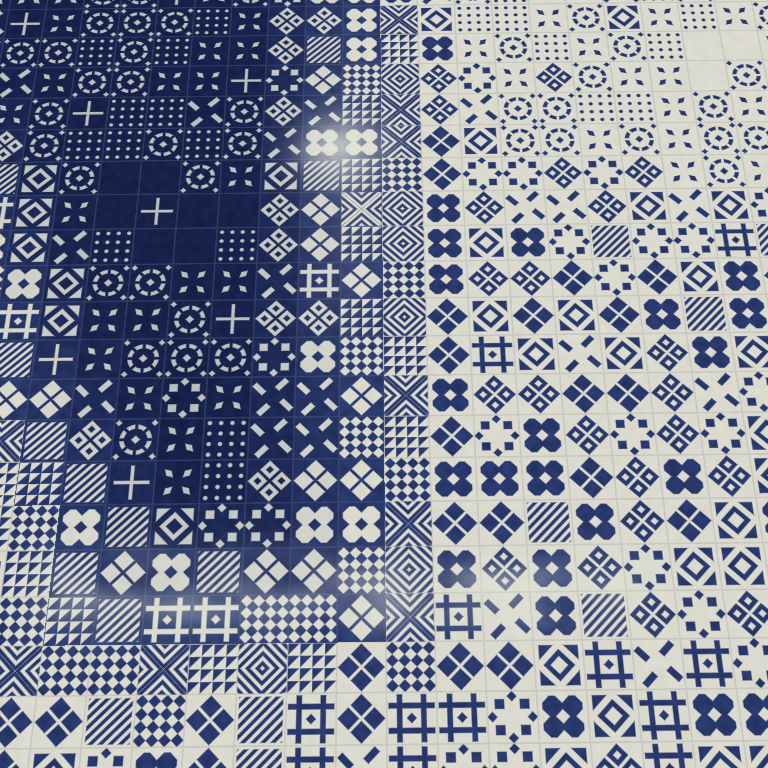
Write a three.js fragment shader that draws this pattern.

```glsl
// A receding floor of blue and white geometric tiles that fades from navy to cream, with window glare.
varying vec2 vUv;

float hash(vec2 p) {
  return fract(sin(dot(p, vec2(127.1, 311.7))) * 4375.85);
}

vec2 gradientAt(vec2 p) {
  float angle = 6.2832 * hash(p);
  return vec2(cos(angle), sin(angle));
}

float gradientNoise(vec2 p) {
  vec2 i = floor(p), f = fract(p), w = f * f * (3.0 - 2.0 * f);
  vec2 e = vec2(1.0, 0.0);
  float low = mix(dot(gradientAt(i), f), dot(gradientAt(i + e), f - e), w.x);
  float high = mix(dot(gradientAt(i + e.yx), f - e.yx), dot(gradientAt(i + 1.0), f - 1.0), w.x);
  return mix(low, high, w.y);
}

float box(vec2 p, vec2 halfSize) {
  vec2 d = abs(p) - halfSize;
  return max(d.x, d.y);
}

float diamond(vec2 p, float radius) {
  return (abs(p.x) + abs(p.y) - radius) * 0.71;
}

float stripes(float x) {
  return (abs(fract(x * 2.5) - 0.5) - 0.25) * 0.28;
}

float blob(vec2 p, vec2 center, vec2 size) {
  vec2 d = (p - center) / size;
  return exp(-dot(d, d));
}

// Tile motifs: sparseness picks the family, pick chooses within it; p runs from -1 to 1
float motif(float sparseness, float pick, vec2 p) {
  vec2 a = abs(p);
  vec2 fold = a.x > a.y ? a : a.yx;
  vec2 diagonal = vec2(a.x + a.y, a.x - a.y) * 0.71;
  vec2 cell = (fract(p * 2.0) - 0.5) * 0.5;
  if (sparseness < 1.0) { // dense: chevrons, nested diamonds, triangles, checks
    if (pick < 0.32) return stripes(abs(a.x - a.y) + 0.1);
    if (pick < 0.42) return stripes(a.x + a.y);
    if (pick < 0.72) return max((cell.x + cell.y) * 0.71, box(cell, vec2(0.23)));
    return diamond(cell, 0.25);
  }
  if (sparseness < 2.0) { // bold: four diamonds, scallops, lattice, weave
    if (pick < 0.36) return diamond(fold - vec2(0.52, 0.0), 0.43);
    if (pick < 0.66) {
      float petals = max(diamond(a - 0.4, 0.52), box(p, vec2(0.8)));
      return max(petals, -diamond(p, 0.2));
    }
    if (pick < 0.84) {
      float bars = min(abs(a.x - 0.48), abs(a.y - 0.48)) - 0.11;
      return min(max(bars, box(p, vec2(0.92))), diamond(p, 0.2));
    }
    return max(stripes(p.x * p.y > 0.0 ? a.x + a.y : a.x - a.y), box(p, vec2(0.88)));
  }
  if (sparseness < 3.0) { // open: outlines, pinwheel, framed diamond, squares
    if (pick < 0.3) return abs(diamond(fold - vec2(0.52, 0.0), 0.3)) - 0.09;
    if (pick < 0.52) {
      vec2 q = (p.x * p.y > 0.0 ? a : a.yx) - vec2(0.62, 0.4);
      return box(vec2(q.x + q.y, q.x - q.y) * 0.71, vec2(0.32, 0.14));
    }
    if (pick < 0.78) {
      float corner = max(0.72 - diagonal.x, box(p, vec2(0.8)));
      return min(corner, abs(diamond(p, 0.5)) - 0.1);
    }
    return min(box(a - 0.5, vec2(0.19)), diamond(fold - vec2(0.8, 0.0), 0.2));
  }
  if (sparseness < 4.0) { // sparse: broken ring, petals, specks
    if (pick < 0.35) {
      float ring = abs(length(p) - 0.62) - 0.1;
      float gap = 0.07 - min(min(a.x, a.y), abs(diagonal.y));
      return min(max(ring, gap), min(diamond(p, 0.2), diamond(a - 0.8, 0.15)));
    }
    if (pick < 0.68) return (abs(diagonal.x - 0.57) + 1.7 * abs(diagonal.y) - 0.27) * 0.55;
    return max(length(cell) - 0.1, 0.12 - length(p));
  }
  return 1.0; // plain glaze
}

void main() {
  // Perspective grid: tiles grow towards the lower edge
  float down = 1.0 - vUv.y + 0.011 * (vUv.x - 0.5);
  float size = 0.0482 + 0.0187 * down;
  vec2 grid = vec2((vUv.x - 0.495 - 0.009 * down) / size, 70.03 - 3.385 / size);
  vec2 id = floor(grid);
  vec2 p = fract(grid) * 2.0 - 1.0;
  float soft = 0.0024 / size;

  // Tone: inside is positive in the navy field, negative in the cream field
  float inside = min(min(-id.x - 0.5, 16.5 - id.y), id.x + 9.5 - (id.y - 10.5) * 0.45);
  bool dark = inside > 0.0;
  float sparseness = 0.6 + 0.8 * inside;
  if (!dark) {
    sparseness = 0.45 + min(-0.6 * inside, 1.6);
    sparseness += 0.08 * max(7.0 - id.y, 0.0) * max(id.x, 0.0);
  }
  sparseness = min(sparseness, 3.4) + (hash(id + 7.3) - 0.5) * 0.9;
  sparseness += 1.4 * blob(id, vec2(-5.4, 6.3), vec2(1.5)) + 1.2 * blob(id, vec2(8.6, 1.4), vec2(1.2));

  // Motif, with a few plain crosses among the darkest tiles
  float shape = motif(sparseness, hash(id), p);
  if (dark && sparseness > 2.2 && mod(11.0 * (id.x + 10.0) + 2.0 * id.y, 14.0) < 0.5)
    shape = min(box(p, vec2(0.78, 0.08)), box(p, vec2(0.08, 0.78)));
  float fill = 1.0 - smoothstep(-soft, soft, shape);

  // Glazes
  float mottle = gradientNoise(grid * 5.0);
  float depth = smoothstep(0.0, 4.0, inside);
  vec3 blue = mix(vec3(0.16, 0.22, 0.42), vec3(0.09, 0.13, 0.29), depth) * (1.0 + 0.2 * mottle);
  vec3 cream = mix(vec3(0.86, 0.855, 0.81), vec3(0.73, 0.75, 0.74), depth) * (1.0 + 0.025 * mottle);
  vec3 color = mix(dark ? blue : cream, dark ? cream : blue, fill);

  // Grout
  float edge = 1.0 - max(abs(p.x), abs(p.y));
  float grout = 1.0 - smoothstep(0.01, 0.02 + soft, edge);
  color = mix(color, dark ? vec3(0.28, 0.33, 0.47) : vec3(0.70, 0.71, 0.70), 0.5 * grout);

  // Window glare: a hot patch, a soft column and a broken band near the bottom
  float ripple = gradientNoise(vUv * vec2(13.0, 22.0));
  float band = exp(-pow((vUv.y - 0.225) / 0.05, 2.0));
  band *= smoothstep(0.0, 0.1, vUv.x) * (1.0 - smoothstep(0.7, 0.95, vUv.x));
  float glare = band * (0.24 + 0.4 * ripple);
  glare += blob(vUv, vec2(0.445, 0.805), vec2(0.055, 0.04)) * (0.6 + 0.4 * ripple);
  glare += 0.12 * blob(vUv, vec2(0.45, 0.75), vec2(0.06, 0.2));
  color = mix(color, vec3(0.90, 0.90, 0.86), clamp(glare, 0.0, 0.85));
  gl_FragColor = vec4(color, 1.0);
}
```
